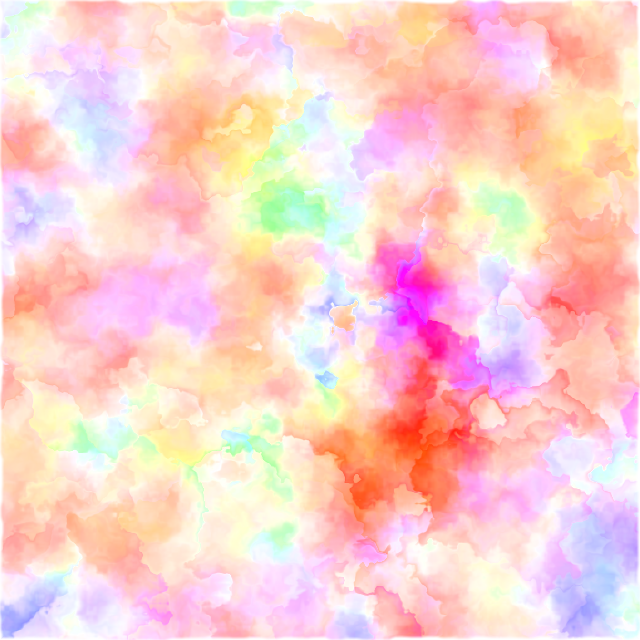
Give the GLSL for this texture, as a Shadertoy shader.

```glsl
// A dense motion field painted with a direction wheel: hue is the heading,
// saturation is the speed, still areas are white. The field is fractal noise
// plus one-sided fronts, sampled through a blocky, ragged displacement.

// Integer hash giving two values from -1 to 1.
vec2 hash2(vec2 cell) {
    uvec2 v = uvec2(ivec2(cell)) * 1664525u + 12345u;
    v.x += v.y * 1664525u;
    v.y += v.x * 1664525u;
    v ^= v >> 16u;
    v.x += v.y * 1664525u;
    v.y += v.x * 1664525u;
    v ^= v >> 16u;
    return vec2(v & 65535u) / 32767.5 - 1.0;
}

// Two-channel value noise; a higher "flatness" gives flat blocks with narrow joins.
vec2 noise2(vec2 p, float flatness) {
    vec2 cell = floor(p);
    vec2 w = smoothstep(flatness, 1.0 - flatness, p - cell);
    vec2 low = mix(hash2(cell), hash2(cell + vec2(1, 0)), w.x);
    vec2 high = mix(hash2(cell + vec2(0, 1)), hash2(cell + vec2(1, 1)), w.x);
    return mix(low, high, w.y);
}

vec2 fbm2(vec2 p) {
    vec2 sum = vec2(0);
    float gain = 0.5;
    for (int i = 0; i < 5; i++) {
        sum += gain * noise2(p, 0.0);
        p = mat2(1.6, 1.2, -1.2, 1.6) * p + 17.3;
        gain *= 0.52;
    }
    return sum;
}

// Uneven colour wheel: wide red-yellow and blue-magenta arcs, narrow greens.
vec3 directionColor(vec2 v) {
    float t = fract(atan(v.y, v.x) / 6.28319 + 1.0) * 55.0;
    vec3 rise = clamp((t - vec3(36, 0, 21)) / vec3(13, 15, 4), 0.0, 1.0);
    vec3 fall = clamp((t - vec3(15, 25, 49)) / vec3(6, 11, 6), 0.0, 1.0);
    return vec3(1, 0, 0) + rise - fall;
}

vec2 motion(vec2 p) {
    // Speeds are highest around the middle.
    vec2 d = p - vec2(0.58, 0.44);
    float core = exp(-30.0 * dot(d, d));
    vec2 flow = 0.85 * fbm2(p * 8.0 + 3.7);

    // Fronts: abrupt on one side of a contour, fading out on the other.
    for (int i = 0; i < 3; i++) {
        float seed = float(i) * 31.7;
        float height = fbm2(p * vec2(4.2, 5.4) + seed + 8.1).x;
        float front = smoothstep(0.0, 0.04, height) * exp(-7.0 * height);
        flow += 0.5 * front * noise2(p * 5.0 + seed + 51.2, 0.0);
    }
    return vec2(0.105, 0.04) + vec2(0.16, 0.04) * core + (0.58 + 0.7 * core) * flow;
}

void mainImage(out vec4 fragColor, in vec2 fragCoord) {
    vec2 uv = fragCoord / iResolution.xy;

    // Ragged blocks at three scales.
    vec2 p = uv;
    p += 0.010 * noise2(uv * 26.0 + 5.3, 0.15);
    p += 0.006 * noise2(uv * 62.0 + 9.1, 0.30);
    p += 0.003 * noise2(uv * 130.0 + 2.6, 0.25);
    vec2 v = motion(p);

    // Thin, uneven fade along the border.
    vec2 inset = min(uv, 1.0 - uv);
    float border = min(inset.x, inset.y) + 0.003 * noise2(uv * 40.0, 0.2).x;
    v *= smoothstep(-0.001, 0.006, border);

    float speed = min(length(v), 0.95);
    vec3 color = mix(vec3(1), directionColor(v + vec2(1e-5, 0)), speed);
    fragColor = vec4(color, 1.0);
}
```
